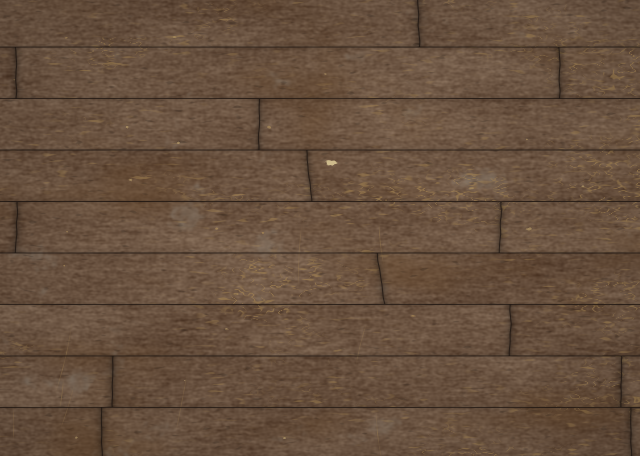
Write a Shadertoy shader that draws this texture.

```glsl
const float ROW_HEIGHT = 0.1129;
const float ROW_OFFSET = 0.0097;
const float SEAM_WIDTH = 0.0009;
const float JOINT_WIDTH = 0.0011;
const float JOINT_SHADOW = 0.007;
const float FINE_GRAIN = 0.55;
const float STREAKS = 0.50;
const float MOTTLE = 0.62;
const float CRACK_AMOUNT = 0.72;
const float CHIP_CELL = 0.11;
const int SCRATCHES = 9;
const vec2 LARGE_CHIP = vec2(0.517, 0.643);
const vec2 RUST_CENTER = vec2(0.50, 0.80);

const vec3 WOOD_DARK = vec3(0.340, 0.250, 0.185);
const vec3 WOOD_LIGHT = vec3(0.470, 0.378, 0.303);
const vec3 RUST = vec3(0.375, 0.260, 0.155);
const vec3 GREY_WEAR = vec3(0.500, 0.445, 0.390);
const vec3 OCHRE = vec3(0.610, 0.490, 0.310);
const vec3 CREAM = vec3(0.780, 0.710, 0.530);
const vec3 GAP = vec3(0.130, 0.095, 0.075);

// Each row, top to bottom: two butt joints as fractions of the width, then their lean
const vec3 JOINTS[9] = vec3[9](
    vec3(0.654, 2.0, 0.003), vec3(0.025, 0.874, 0.003), vec3(0.405, 2.0, -0.003),
    vec3(0.483, 2.0, 0.010), vec3(0.026, 0.782, -0.004), vec3(0.595, 2.0, 0.019),
    vec3(0.797, 2.0, -0.003), vec3(0.176, 0.971, -0.002), vec3(0.159, 0.986, 0.002));

vec2 hash2(vec2 p) {
    vec3 q = fract(p.xyx * vec3(0.1031, 0.1030, 0.0973));
    q += dot(q, q.yzx + 33.33);
    return fract((q.xx + q.yz) * q.zy);
}

float gradientAt(vec2 cell, vec2 offset) {
    return dot(hash2(cell) * 2.0 - 1.0, offset);
}

float noise(vec2 p) {
    vec2 i = floor(p), f = fract(p);
    vec2 u = f * f * f * (f * (f * 6.0 - 15.0) + 10.0);
    vec2 e = vec2(1.0, 0.0);
    return mix(mix(gradientAt(i, f), gradientAt(i + e, f - e), u.x),
               mix(gradientAt(i + e.yx, f - e.yx), gradientAt(i + 1.0, f - 1.0), u.x), u.y);
}

float fbm(vec2 p) {
    float sum = 0.0, amp = 1.0;
    for (int i = 0; i < 4; i++) {
        sum += amp * noise(p);
        p = p * 2.03 + 17.3;
        amp *= 0.5;
    }
    return sum;
}

// Pixel coverage of a line or disc edge
float stroke(float d, float halfWidth, float px) {
    return clamp(0.5 + (halfWidth - d) / px, 0.0, 1.0);
}

void mainImage(out vec4 fragColor, in vec2 fragCoord) {
    float aspect = iResolution.x / iResolution.y;
    float px = 1.0 / iResolution.y;
    vec2 uv = fragCoord / iResolution.xy;
    vec2 p = vec2(uv.x * aspect, uv.y);

    // Plank layout
    float t = (1.0 - uv.y + ROW_OFFSET) / ROW_HEIGHT;
    float row = floor(t), f = fract(t);
    vec3 joints = JOINTS[clamp(int(row), 0, 8)];
    float jointDist = 1e3, plank = 0.0;
    for (int i = 0; i < 2; i++) {
        float x = p.x - joints[i] * aspect - joints.z * (f - 0.5);
        x -= 0.004 * noise(vec2(f * 4.0, row + 0.5));
        jointDist = min(jointDist, abs(x));
        plank += step(0.0, x);
    }
    vec2 plankHash = hash2(vec2(row + 5.0, plank + 23.0));
    vec2 g = p + plankHash * 13.0;

    // Wood tone and grain
    float tone = 0.56 + 0.20 * (plankHash.x - 0.5) + MOTTLE * fbm(g * vec2(2.5, 9.0));
    tone += STREAKS * (noise(g * vec2(18.0, 110.0)) + noise(g * vec2(45.0, 150.0)));
    tone += FINE_GRAIN * (noise(p * vec2(110.0, 170.0)) + 0.6 * noise(p * 75.0));
    vec3 col = mix(WOOD_DARK, WOOD_LIGHT, tone);
    float rust = smoothstep(0.0, 0.7, fbm(p * vec2(2.5, 6.0) + 40.0));
    vec2 rustOffset = (uv - RUST_CENTER) / vec2(0.05, 0.16);
    rust += 0.8 * exp(-dot(rustOffset, rustOffset)) * (0.7 + fbm(p * 14.0));
    col = mix(col, RUST, clamp(rust * 0.45, 0.0, 0.55));

    // Grey scuffs with ragged edges
    float scuff = smoothstep(0.32, 0.6, fbm(p * vec2(6.0, 9.0) + 71.0) + 0.2 * noise(p * 70.0));
    col = mix(col, GREY_WEAR, scuff * (0.45 + 0.6 * noise(p * 60.0)));

    // Flaking crackle along the grain
    float patchy = fbm(p * vec2(2.5, 6.0) + 8.0) + 0.35 * (uv.x - 0.4);
    float network = 1.0 - smoothstep(0.0, 0.11, abs(noise(g * vec2(48.0, 105.0))));
    network *= smoothstep(0.05, 0.55, patchy) * smoothstep(-0.1, 0.25, noise(g * vec2(30.0, 60.0)));
    float dashes = smoothstep(0.17, 0.42, noise(g * vec2(30.0, 135.0) + 31.0));
    dashes *= smoothstep(-0.5, 0.4, patchy) * smoothstep(-0.3, 0.3, noise(g * vec2(12.0, 25.0)));
    col = mix(col, OCHRE, CRACK_AMOUNT * max(network, dashes * 0.9));
    float pits = smoothstep(0.25, 0.55, noise(g * vec2(40.0, 130.0) + 57.0));
    col *= 1.0 - 0.16 * pits;

    // Long curved scratches
    for (int i = 0; i < SCRATCHES; i++) {
        vec2 a = hash2(vec2(float(i) + 2.0, 61.0)), b = hash2(vec2(float(i) + 9.0, 83.0));
        vec2 q = p - a * vec2(0.85, 0.65);
        float reach = 0.03 + 0.06 * b.x;
        float d = abs(q.x - (b.y - 0.35) * 0.5 * q.y - 2.0 * (a.x - 0.5) * q.y * q.y);
        float fade = 1.0 - smoothstep(reach * 0.4, reach, abs(q.y));
        col = mix(col, OCHRE, 0.5 * fade * stroke(d, 0.0008, px) * (0.7 + noise(p * 50.0)));
    }

    // Scattered chips and one large chip
    vec2 cell = floor(p / CHIP_CELL);
    vec2 h = hash2(cell + 19.0), size = hash2(cell + 47.0);
    vec2 q = (fract(p / CHIP_CELL) - 0.2 - 0.6 * h) * CHIP_CELL;
    float ragged = 0.004 * noise(p * 130.0);
    float chip = stroke(length(q * vec2(0.8, 1.2)) + ragged, 0.001 + 0.003 * size.y, px);
    col = mix(col, mix(OCHRE, CREAM, h.x * 0.6), chip * step(0.78, size.x) * 0.8);
    q = p - LARGE_CHIP * vec2(aspect, 1.0);
    col = mix(col, CREAM, stroke(length(q * vec2(0.55, 1.1)) + ragged, 0.0065, px));

    // Seams, joints and their soft shadows
    float seamDist = min(f, 1.0 - f) * ROW_HEIGHT;
    float seamWear = 0.9 + 0.35 * noise(vec2(p.x * 9.0, floor(t + 0.5) * 5.3));
    col *= 1.0 - 0.13 * exp(-seamDist / 0.004) - 0.36 * exp(-jointDist / JOINT_SHADOW);
    col = mix(col, GAP, clamp(seamWear, 0.0, 1.0) * stroke(seamDist, SEAM_WIDTH, px));
    col = mix(col, GAP, 0.8 * stroke(jointDist, JOINT_WIDTH, px));

    // Gentle darkening toward the corners
    vec2 c = uv - 0.5;
    col *= 1.04 - 0.28 * dot(c, c);
    fragColor = vec4(clamp(col, 0.0, 1.0), 1.0);
}
```
